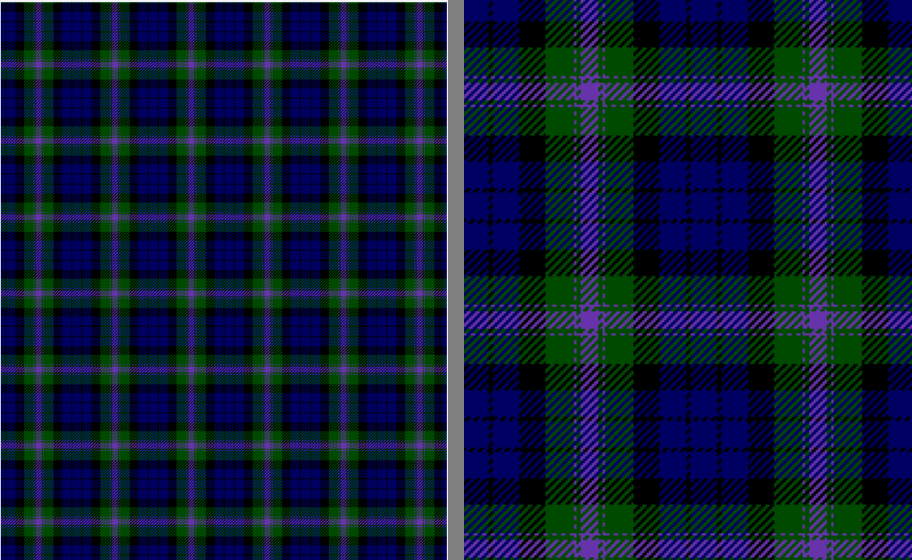
Left: the whole. Right: its middle third, enlarged.
Write a WebGL 1 fragment shader that draws this pattern.

```glsl
precision highp float;
uniform vec2 u_resolution;

// Yarn colour by distance, in threads, from the centre of the mirrored sett
vec3 yarnColor(float d) {
  vec3 green = vec3(0.0, 0.29, 0.0);
  vec3 purple = vec3(0.40, 0.20, 0.67);
  vec3 blue = vec3(0.0, 0.0, 0.39);
  vec3 black = vec3(0.0, 0.0, 0.005);
  if (d < 4.0) return purple;
  if (d < 6.0) return green;
  if (d < 7.0) return purple;
  if (d < 20.0) return green;
  if (d < 32.0) return black;
  // Fine black guard lines inside the blue ground
  return d > 44.0 && d < 46.0 ? black : blue;
}

// Two-over-two twill of identical warp and weft setts
vec3 weave(vec2 p) {
  vec2 thread = floor(p);
  vec2 d = abs(mod(thread + 0.5 - vec2(53.0, 52.0) + 52.0, 104.0) - 52.0);
  bool warpOnTop = mod(thread.x - thread.y, 4.0) < 2.0;
  return yarnColor(warpOnTop ? d.x : d.y);
}

// Cloth with a thin pale margin at the left, right and top
vec3 cloth(vec2 p, vec2 size) {
  bool margin = p.x < 1.3 || p.x > size.x - 1.5 || p.y > size.y - 2.8;
  return margin ? vec3(0.95, 0.95, 0.97) : weave(p);
}

void main() {
  // The canvas height spans 764.5 threads
  float threadsPerPixel = 764.5 / u_resolution.y;
  vec2 size = u_resolution * threadsPerPixel;

  // Average a grid of samples, slightly wider than a pixel for soft yarn
  float footprint = max(threadsPerPixel * 1.25, 0.8);
  vec3 sum = vec3(0.0);
  for (int j = 0; j < 6; j++) {
    for (int i = 0; i < 6; i++) {
      vec2 offset = (vec2(float(i), float(j)) + 0.5) / 6.0 - 0.5;
      sum += cloth(gl_FragCoord.xy * threadsPerPixel + offset * footprint, size);
    }
  }
  gl_FragColor = vec4(sum / 36.0, 1.0);
}
```
